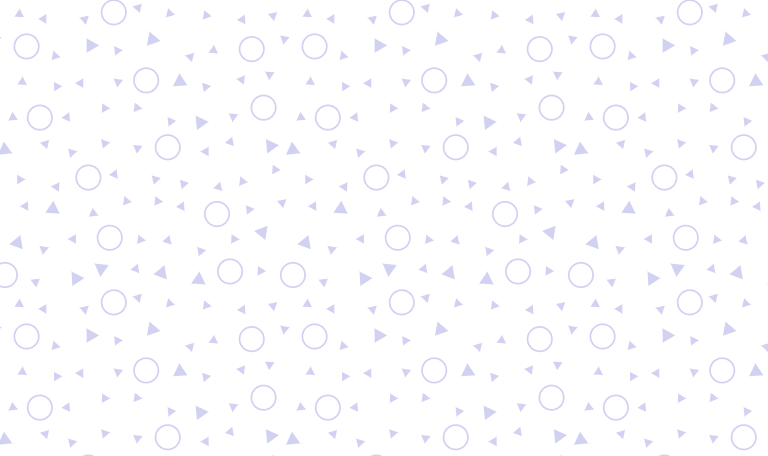
Reproduce this pattern procedurally as a Shadertoy shader.

```glsl
const float PI = 3.14159265;
const float GRID = 9.0;                       // cells per side of one repeat
const vec2 TILE_SIZE = vec2(0.6316, 0.636);   // in canvas heights
const vec3 PAPER = vec3(1.0);
const vec3 LAVENDER = vec3(0.82, 0.82, 0.95);

vec3 hash3(vec2 cell) {
    vec3 q = fract(cell.xyx * vec3(0.1031, 0.1030, 0.0973) + 0.37);
    q += dot(q, q.yxz + 33.33);
    return fract((q.xxy + q.yzz) * q.zyx);
}

float ringDistance(vec2 p, float radius, float halfWidth) {
    return abs(length(p) - radius) - halfWidth;
}

// Equilateral triangle pointing along +x
float triangleDistance(vec2 p, float inradius) {
    return max(-p.x, 0.5 * p.x + 0.866 * abs(p.y)) - inradius;
}

vec2 rotate(vec2 p, float angle) {
    float c = cos(angle), s = sin(angle);
    return vec2(c * p.x + s * p.y, c * p.y - s * p.x);
}

// Rings sit on a slanted lattice so that no two are neighbours
bool holdsRing(vec2 cell) {
    return mod(cell.x - 4.0 * cell.y - 3.0 + 0.5, 7.0) < 1.0;
}

// Mostly sideways, sometimes upright, with a slight tilt
float triangleAngle(vec2 random) {
    float halfTurn = PI * floor(random.x * 2.0);
    float quarterTurn = random.y < 0.28 ? 0.5 * PI : 0.0;
    float tilt = 0.5 * (fract(random.y * 17.0) - 0.5);
    return halfTurn + quarterTurn + tilt;
}

vec2 shapeCentre(vec2 cell, vec2 random, float jitter) {
    vec2 drift = vec2(0.3, 0.12) * sin(4.0 * PI * cell.yx / GRID);
    return 0.5 + drift + jitter * (2.0 * random - 1.0);
}

float shapeDistance(vec2 p, vec2 cellId, vec2 cellSize) {
    vec2 cell = mod(cellId, GRID);
    bool ring = holdsRing(cell);
    vec3 place = hash3(cell + 5.0);
    vec3 style = hash3(cell + 41.0);
    vec2 centre = cellId + shapeCentre(cell, place.xy, ring ? 0.08 : 0.2);
    vec2 local = p - centre * cellSize;
    if (ring) return ringDistance(local, 0.0267, 0.0019);
    float inradius = place.z < 0.25 ? 0.0091 : 0.0060;
    return triangleDistance(rotate(local, triangleAngle(style.xy)), inradius);
}

// Nearest shape among the surrounding cells
float patternDistance(vec2 p, vec2 cellSize) {
    vec2 home = floor(p / cellSize);
    float nearest = 1.0;
    for (int y = -1; y <= 1; y++) {
        for (int x = -1; x <= 1; x++) {
            vec2 cellId = home + vec2(x, y);
            nearest = min(nearest, shapeDistance(p, cellId, cellSize));
        }
    }
    return nearest;
}

void mainImage(out vec4 fragColor, in vec2 fragCoord) {
    vec2 p = vec2(fragCoord.x, iResolution.y - fragCoord.y) / iResolution.y;
    float d = patternDistance(p, TILE_SIZE / GRID);
    float coverage = clamp(0.5 - d * iResolution.y, 0.0, 1.0);
    fragColor = vec4(mix(PAPER, LAVENDER, coverage), 1.0);
}
```
